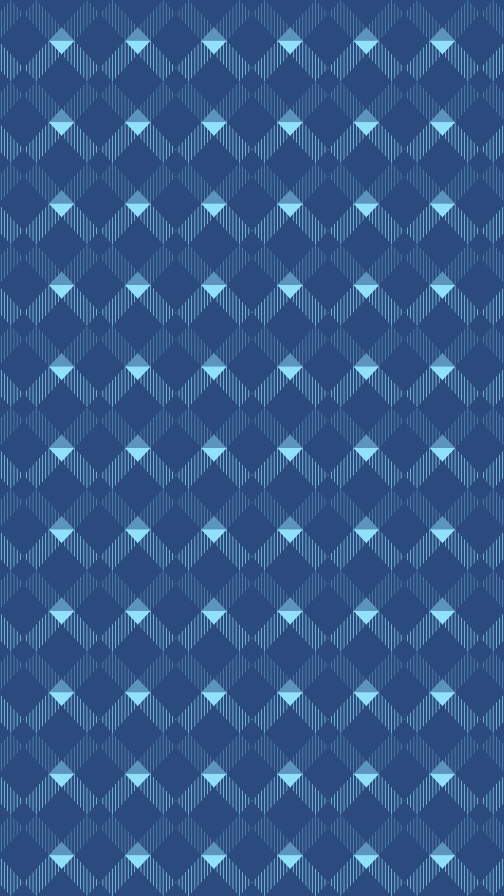
A Shadertoy shader for this pattern:

```glsl
// Blue argyle lattice: pinstriped diagonal bands crossing at two-tone diamonds.

const vec2 CELL = vec2(0.085, 1.0 / 11.0);  // repeat size, in canvas heights
const float BAND_HALF = 1.0 / 6.0;          // half width of a band, in cells
const float STRIPES = 24.0;                 // pinstripes per cell
const float STRIPE_DUTY = 0.21;             // inked share of each stripe period

const vec3 NAVY = vec3(0.17, 0.29, 0.49);
const vec3 STEEL = vec3(0.36, 0.58, 0.74);
const vec3 ICE = vec3(0.57, 0.88, 0.99);

// Offset from the nearest whole number
vec2 centered(vec2 p) {
    return fract(p + 0.5) - 0.5;
}

// Coverage of a band around every whole value of t
float band(float t, float halfWidth, float blur) {
    float edge = halfWidth - abs(fract(t + 0.5) - 0.5);
    return smoothstep(-blur, blur, edge);
}

// Running integral of a unit pulse train
float pulseArea(float t, float duty) {
    return floor(t) * duty + min(fract(t), duty);
}

// Pulse train averaged over a filter width, centered on whole values of t
float stripes(float t, float duty, float width) {
    float s = t + 0.5 * duty;
    float area = pulseArea(s + 0.5 * width, duty) - pulseArea(s - 0.5 * width, duty);
    return area / width;
}

void mainImage(out vec4 fragColor, in vec2 fragCoord) {
    // Cell coordinates: a row on the middle line, columns either side of it
    vec2 p = (fragCoord - 0.5 * iResolution.xy) / iResolution.y;
    vec2 q = p / CELL + vec2(0.5, 0.0);
    vec2 local = centered(q);
    vec2 pixel = 1.0 / (iResolution.y * CELL);

    // Two families of diagonal bands
    float blur = 0.5 * length(pixel);
    float rising = band(q.x - q.y, BAND_HALF, blur);
    float falling = band(q.x + q.y, BAND_HALF, blur);

    // Solid gem at the cell center; the other crossing stays empty
    float crossing = rising * falling;
    float gem = crossing * step(abs(local.x), 0.25);
    float arms = rising + falling - 2.0 * crossing;
    float ink = gem + arms * stripes(q.x * STRIPES, STRIPE_DUTY, pixel.x * STRIPES);

    // Upper half is muted, lower half is bright
    float upper = smoothstep(-0.5 * pixel.y, 0.5 * pixel.y, local.y);
    vec3 tone = mix(ICE, STEEL, upper);
    fragColor = vec4(mix(NAVY, tone, ink), 1.0);
}
```
